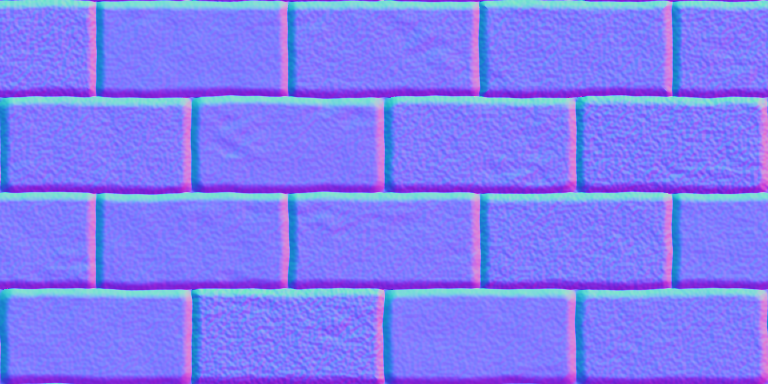
Write a Shadertoy shader that draws this texture map.

```glsl
// Tangent-space normal map of a running-bond brick wall with worn, grainy faces.
#define TILE vec2(8.0, 4.0)         // canvas size in brick heights
#define BRICK vec2(2.0, 1.0)        // brick size
#define BEVEL 0.115                 // width of the sloped edge
#define WOBBLE 0.035                // waviness of the joints
#define GRAIN 0.0055                // depth of the fine grain
#define SCUFF 0.02                  // depth of worn patches
#define EPS 0.008                   // step for slopes
#define FACE_TILT vec2(0.01, -0.04) // mean lean of the faces
#define SLOPE_NEG vec2(1.35, 1.10)  // steepness of left and bottom edges
#define SLOPE_POS vec2(1.00, 1.15)  // steepness of right and top edges

// Integer hash to two values in 0..1
vec2 hash2(vec2 cell) {
    uvec2 v = uvec2(ivec2(cell)) * 1664525u + 1013904223u;
    v.x += v.y * 1664525u;
    v.y += v.x * 1664525u;
    v ^= v >> 16u;
    v.x += v.y * 1664525u;
    v.y += v.x * 1664525u;
    v ^= v >> 16u;
    return vec2(v & 65535u) / 65535.0;
}

float cornerDot(vec2 cell, vec2 offset, vec2 period, float seed) {
    float a = 6.28319 * hash2(mod(cell, period) + seed).x;
    return dot(vec2(cos(a), sin(a)), offset);
}

// Gradient noise that wraps over the canvas; freq must be whole
float wrapNoise(vec2 p, vec2 freq, float seed) {
    vec2 period = TILE * freq;
    p *= freq;
    vec2 i = floor(p), f = p - i;
    vec2 u = f * f * f * (f * (f * 6.0 - 15.0) + 10.0);
    vec2 e = vec2(1.0, 0.0);
    float low = mix(cornerDot(i, f, period, seed),
                    cornerDot(i + e, f - e, period, seed), u.x);
    float high = mix(cornerDot(i + e.yx, f - e.yx, period, seed),
                     cornerDot(i + 1.0, f - 1.0, period, seed), u.x);
    return mix(low, high, u.y);
}

// Bend the straight joints a little
vec2 warp(vec2 p) {
    vec2 broad = vec2(wrapNoise(p, vec2(1.0), 11.0), wrapNoise(p, vec2(1.0), 37.0));
    vec2 small = vec2(wrapNoise(p, vec2(4.0), 53.0), wrapNoise(p, vec2(4.0), 71.0));
    return p + WOBBLE * (broad + 0.4 * small) + vec2(0.0, 0.01);
}

// Depth inside the brick, zero at the joint; also gives the brick index
float brickDepth(vec2 p, out vec2 id) {
    p = warp(p) / BRICK;
    float row = floor(p.y);
    p.x += 0.5 * mod(row, 2.0);
    id = mod(floor(p), TILE / BRICK);
    float radius = mix(0.06, 0.15, hash2(id + 5.0).x);
    vec2 q = abs(fract(p) - 0.5) * BRICK - 0.5 * BRICK + radius;
    return radius - length(max(q, 0.0)) - min(max(q.x, q.y), 0.0);
}

// Height of the surface grain and scuffs
float relief(vec2 p, float roughness) {
    float fine = wrapNoise(p, vec2(24.0), 3.0) + wrapNoise(p, vec2(12.0, 13.0), 19.0);
    float broad = wrapNoise(p, vec2(3.0), 29.0);
    float worn = smoothstep(0.1, 0.5, wrapNoise(p, vec2(1.0, 2.0), 83.0));
    float streaks = wrapNoise(p, vec2(4.0, 7.0), 97.0);
    return GRAIN * roughness * fine + 0.008 * broad + SCUFF * worn * streaks;
}

void mainImage(out vec4 fragColor, in vec2 fragCoord) {
    vec2 p = fragCoord / iResolution.xy * TILE;
    vec2 dx = vec2(EPS, 0.0), dy = dx.yx, id, unused;
    float depth = brickDepth(p, id);

    // Sloped edges lean outward, away from the brick centre
    vec2 lean = vec2(brickDepth(p - dx, unused) - brickDepth(p + dx, unused),
                     brickDepth(p - dy, unused) - brickDepth(p + dy, unused)) / (2.0 * EPS);
    lean = clamp(lean, -1.0, 1.0) * mix(SLOPE_NEG, SLOPE_POS, step(0.0, lean));
    float edge = (1.0 - smoothstep(0.25 * BEVEL, BEVEL, depth)) * smoothstep(-0.06, 0.0, depth);

    // Each face has its own roughness and slight tilt
    vec2 variation = hash2(id);
    float roughness = mix(0.6, 1.5, variation.x * variation.x);
    vec2 grain = vec2(relief(p - dx, roughness) - relief(p + dx, roughness),
                      relief(p - dy, roughness) - relief(p + dy, roughness)) / (2.0 * EPS);
    vec2 face = FACE_TILT + 0.03 * (hash2(id + 9.0) - 0.5);

    vec3 normal = normalize(vec3(lean * edge + grain + face * (1.0 - edge), 1.0));
    fragColor = vec4(0.5 + 0.5 * normal, 1.0);
}
```
